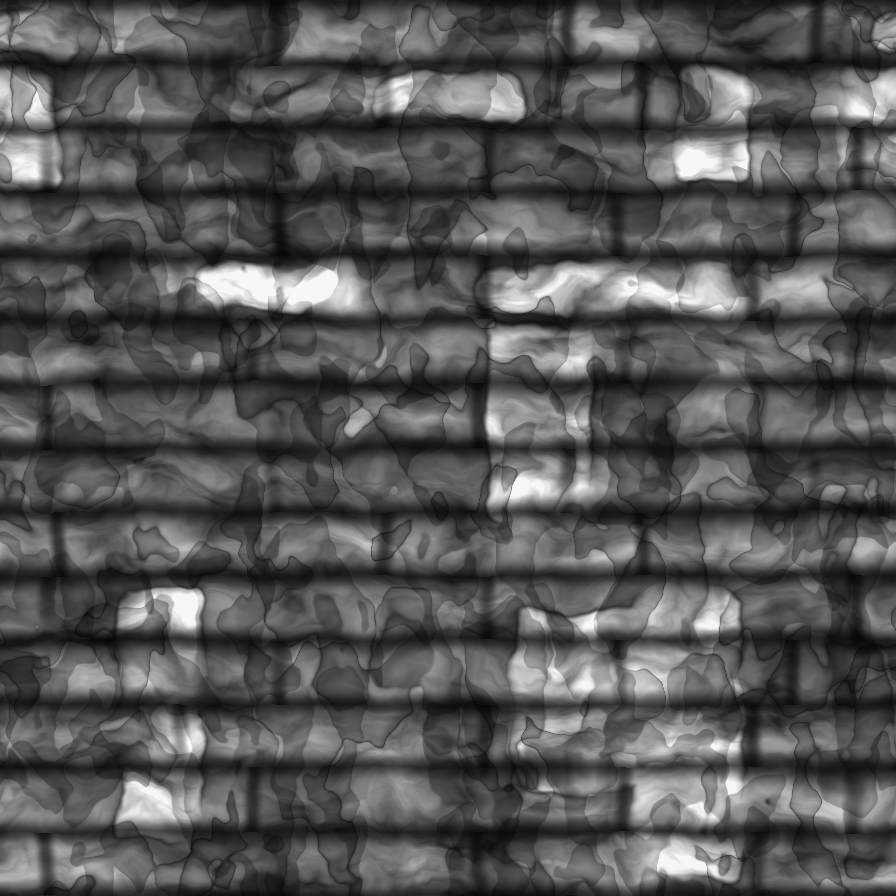
Reproduce this texture map procedurally as a Shadertoy shader.

```glsl
// Weathered grey wall: fourteen courses of long bricks with soft dark mortar.
// Wrapping gradient noise gives cloudy stone, flaking layers with thin dark
// rims, and pale patches where the surface has peeled away.

float hash(vec2 cell, float seed) {
    vec3 q = fract(vec3(cell, seed) * 0.1031);
    q += dot(q, q.yzx + 33.33);
    return fract((q.x + q.y) * q.z);
}

float cornerSlope(vec2 cell, vec2 offset, vec2 period, float seed) {
    float angle = 6.28319 * hash(mod(cell, period), seed);
    return dot(vec2(cos(angle), sin(angle)), offset);
}

// Gradient noise that wraps after a whole number of cells
float noise(vec2 p, vec2 period, float seed) {
    vec2 c = floor(p), f = p - c;
    vec2 u = f * f * f * (f * (f * 6.0 - 15.0) + 10.0);
    vec2 e = vec2(1.0, 0.0);
    float low = mix(cornerSlope(c, f, period, seed),
                    cornerSlope(c + e, f - e, period, seed), u.x);
    float high = mix(cornerSlope(c + e.yx, f - e.yx, period, seed),
                     cornerSlope(c + e.xx, f - e.xx, period, seed), u.x);
    return mix(low, high, u.y);
}

// Octave sum; folded = 1 creases every octave at zero
float fbm(vec2 p, vec2 freq, int octaves, float seed, float folded) {
    float sum = 0.0, amp = 1.0;
    for (int i = 0; i < octaves; i++) {
        float n = noise(p * freq, freq, seed + float(i) * 7.0);
        sum += amp * mix(n, abs(n), folded);
        freq *= 2.0;
        amp *= 0.5;
    }
    return sum;
}

// Distance to the nearest upright joint; the bond repeats every seven courses
float jointDistance(float x, float course) {
    const vec3 joints[7] = vec3[7](
        vec3(0.306, 0.634, 0.911), vec3(0.065, 0.430, 0.716),
        vec3(0.052, 0.544, 0.957), vec3(0.313, 0.690, 0.885),
        vec3(0.202, 0.541, 0.840), vec3(0.283, 0.697, 0.950),
        vec3(0.052, 0.534, 0.846));
    vec3 d = x - joints[int(mod(course, 7.0))];
    d = abs(d - round(d));
    return min(d.x, min(d.y, d.z));
}

// Signed distance to the union of peeled areas (centre, half size)
float peelDistance(vec2 p) {
    const vec4 areas[10] = vec4[10](
        vec4(0.18, 0.80, 0.045, 0.14), vec4(0.65, 0.78, 0.075, 0.10),
        vec4(0.77, 0.82, 0.060, 0.16), vec4(0.60, 0.47, 0.055, 0.11),
        vec4(0.00, 0.145, 0.060, 0.065), vec4(0.795, 0.14, 0.040, 0.065),
        vec4(0.50, 0.11, 0.080, 0.025), vec4(0.68, 0.32, 0.140, 0.025),
        vec4(0.31, 0.32, 0.090, 0.025), vec4(0.03, 0.04, 0.050, 0.025));
    float nearest = 1.0;
    for (int i = 0; i < 10; i++) {
        vec2 d = p - areas[i].xy;
        d = abs(d - round(d)) - areas[i].zw + 0.015;
        float box = length(max(d, 0.0)) + min(max(d.x, d.y), 0.0) - 0.015;
        nearest = min(nearest, box);
    }
    return nearest;
}

void mainImage(out vec4 fragColor, in vec2 fragCoord) {
    vec2 p = fragCoord / iResolution.xy;
    p.y = 1.0 - p.y;
    vec2 warp = vec2(fbm(p, vec2(9.0, 11.0), 4, 1.0, 0.0),
                     fbm(p, vec2(9.0, 11.0), 4, 40.0, 0.0));
    vec2 bent = p + 0.035 * warp;

    // Cloudy, creased stone with streaks along the courses
    float cloud = fbm(bent, vec2(8.0, 14.0), 5, 80.0, 1.0);
    float streak = fbm(bent, vec2(5.0, 28.0), 4, 120.0, 0.0);
    float broad = fbm(p, vec2(4.0, 5.0), 3, 160.0, 0.0);
    float grey = 0.43 + 0.5 * (cloud - 0.35) + 0.20 * streak + 0.20 * broad;

    // Bricks brighten below their middle and sink into the mortar
    vec2 q = p + 0.005 * warp;
    float course = floor(q.y * 14.0), rise = fract(q.y * 14.0);
    grey *= 0.86 + 0.3 * smoothstep(0.0, 0.65, rise) * smoothstep(1.0, 0.7, rise);
    float bed = min(rise, 1.0 - rise) / 14.0;
    float ragged = 0.018 + 0.014 * streak;
    grey *= mix(0.36, 1.0, smoothstep(-0.003, max(ragged, 0.009), bed));
    float joint = jointDistance(q.x, course);
    float worn = smoothstep(-0.4, 0.2, noise(p * 7.0, vec2(7.0), 200.0));
    grey *= 1.0 - mix(0.25, 0.6, worn) * smoothstep(0.014, 0.001, joint);

    // Upright flakes: darker inside, fading away from a thin dark rim
    for (int i = 0; i < 4; i++) {
        float k = float(i);
        vec2 freq = vec2(6.0 + 2.0 * k, 3.0 + 2.0 * k);
        float edge = fbm(p + 0.02 * warp, freq, 3, 240.0 + 30.0 * k, 0.0) - 0.14;
        float inside = smoothstep(-0.015, 0.015, edge);
        float rim = smoothstep(-0.1, 0.3, noise(p * 6.0, vec2(6.0), 370.0 + k));
        grey *= 1.0 - 0.28 * inside * exp(-2.5 * max(edge, 0.0));
        grey *= 1.0 - 0.5 * rim * exp(-abs(edge) / 0.014);
    }

    // Pale peeled areas, crisp on some sides and blurred on others
    float peel = peelDistance(p + 0.018 * warp);
    float blur = smoothstep(-0.1, 0.35, noise(p * 8.0, vec2(8.0), 400.0));
    float soft = mix(0.003, 0.035, blur);
    grey *= 1.0 + 0.75 * smoothstep(soft, -soft, peel);
    grey *= 1.0 - 0.4 * (1.0 - blur) * exp(-abs(peel - 0.003) / 0.003);

    fragColor = vec4(vec3(clamp(grey, 0.03, 0.97)), 1.0);
}
```
